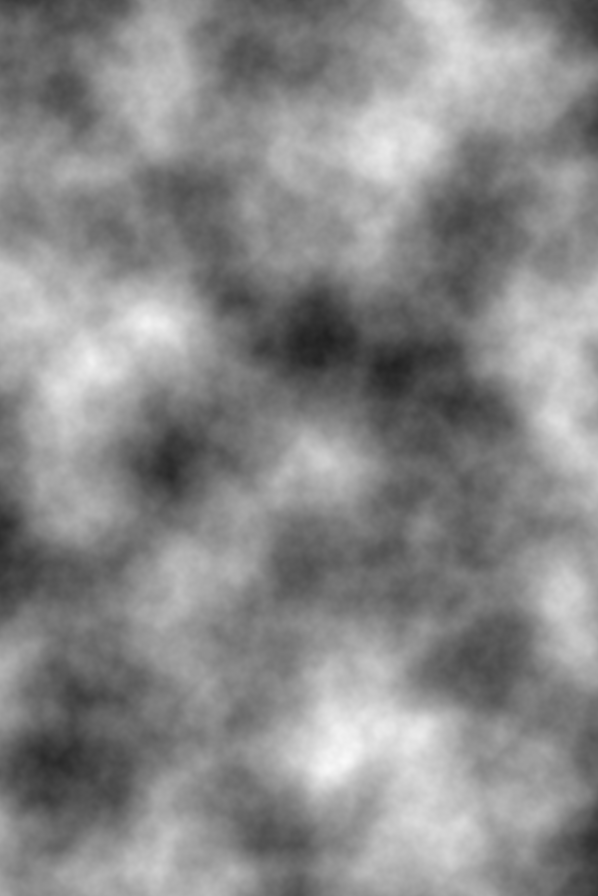
Give the GLSL for this texture, as a Shadertoy shader.

```glsl
#define CELLS_ACROSS 3.0
#define OCTAVES 6
#define GAIN 0.5
#define MEAN_GRAY 0.532
#define CONTRAST 0.62
#define SEED vec2(5.3, 21.7)

// Unit gradient at a lattice point
vec2 latticeGradient(vec2 cell) {
    float angle = 6.2831853 * fract(sin(dot(cell, vec2(127.1, 311.7))) * 43758.5453);
    return vec2(cos(angle), sin(angle));
}

float cornerRamp(vec2 cell, vec2 local, vec2 corner) {
    return dot(latticeGradient(cell + corner), local - corner);
}

// Gradient noise with quintic blending
float gradientNoise(vec2 p) {
    vec2 cell = floor(p);
    vec2 local = fract(p);
    vec2 blend = local * local * local * (local * (local * 6.0 - 15.0) + 10.0);
    float lower = mix(cornerRamp(cell, local, vec2(0.0, 0.0)),
                      cornerRamp(cell, local, vec2(1.0, 0.0)), blend.x);
    float upper = mix(cornerRamp(cell, local, vec2(0.0, 1.0)),
                      cornerRamp(cell, local, vec2(1.0, 1.0)), blend.x);
    return mix(lower, upper, blend.y);
}

// Each octave is half the size and shifted off the previous lattice
float cloudHeight(vec2 p) {
    float height = 0.0;
    float amplitude = 1.0;
    for (int i = 0; i < OCTAVES; i++) {
        height += amplitude * gradientNoise(p);
        p = 2.0 * p + SEED;
        amplitude *= GAIN;
    }
    return height;
}

void mainImage(out vec4 fragColor, in vec2 fragCoord) {
    vec2 canvas = fragCoord / iResolution.x;
    float gray = MEAN_GRAY + CONTRAST * cloudHeight(canvas * CELLS_ACROSS + SEED);
    fragColor = vec4(vec3(clamp(gray, 0.0, 1.0)), 1.0);
}
```
